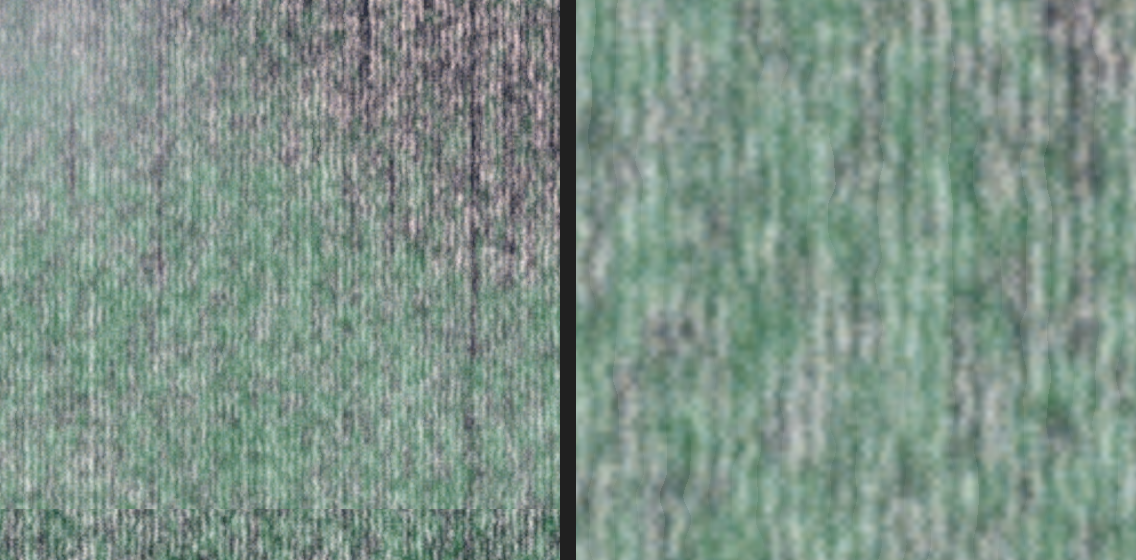
Left: the whole. Right: its middle third, enlarged.
Reproduce this texture procedurally as a WebGL 2 fragment shader.

```glsl
#version 300 es
precision highp float;
// Weathered green-grey field of seventy fine vertical rows, mottled and streaked.
uniform vec2 u_resolution;
out vec4 outColor;

float hash(vec2 p) {
  vec3 q = fract(vec3(p.xyx) * 0.1031);
  q += dot(q, q.yzx + 33.33);
  return fract((q.x + q.y) * q.z);
}

float noise(vec2 p) {
  vec2 cell = floor(p), f = fract(p);
  f = f * f * (3.0 - 2.0 * f);
  return mix(mix(hash(cell), hash(cell + vec2(1, 0)), f.x),
             mix(hash(cell + vec2(0, 1)), hash(cell + vec2(1, 1)), f.x), f.y);
}

// Soft vertical streak at x, fading out beyond the span from low to high
float streak(vec2 uv, float x, float width, float low, float high) {
  float d = (uv.x - x + 0.004 * (noise(vec2(x * 90.0, uv.y * 25.0)) - 0.5)) / width;
  float ends = smoothstep(low - 0.06, low + 0.06, uv.y)
             * (1.0 - smoothstep(high - 0.06, high + 0.06, uv.y));
  return exp(-d * d) * ends * (0.5 + noise(vec2(x * 50.0, uv.y * 22.0)));
}

void main() {
  vec2 uv = gl_FragCoord.xy / u_resolution;
  float pixel = 1.0 / u_resolution.y;

  // Bottom band: a seam below which the grain restarts, darker and rougher
  float band = 1.0 - smoothstep(0.091 - pixel, 0.091 + pixel, uv.y);
  vec2 grainUv = uv + vec2(0.0, 2.0 * step(uv.y, 0.091));

  // Broad regions: bare upper right, pale haze upper left, drifting patches
  float patches = noise(uv * vec2(7.0, 5.0) + 3.0) * 0.6 + noise(uv * 15.0 + 40.0) * 0.4;
  float bare = smoothstep(0.42, 1.0, uv.y + 0.35 * (uv.x - 0.65) + 0.25 * (patches - 0.5));
  float haze = exp(-dot((uv - vec2(0.05, 0.95)) * vec2(2.6, 3.2),
                        (uv - vec2(0.05, 0.95)) * vec2(2.6, 3.2)));

  // Rows: slightly wavering ridges, each with its own slow changes in tone
  float waver = noise(grainUv * vec2(35.0, 70.0)) - 0.5;
  float row = uv.x * 70.0 + 0.4 * waver;
  float ridge = cos(6.2832 * (row - 0.5));
  float rowTone = noise(vec2(floor(row) * 7.0, uv.y * 4.0)) - 0.5;
  float rowWear = noise(vec2(floor(row) * 3.0 + 60.0, uv.y * 16.0)) - 0.5;

  // Mottling, from clumps down to fine grain
  float clumps = noise(grainUv * vec2(60.0, 45.0)) - 0.5;
  float specks = noise(grainUv * vec2(130.0, 85.0) + 17.0) - 0.5;
  float grain = noise(grainUv * 250.0 + 51.0) - 0.5;
  float rough = 1.0 + 0.3 * bare + 0.35 * band - 0.35 * haze;
  float tone = 0.5 + rough * (0.16 * ridge * (0.75 + clumps) + 0.32 * clumps
             + 0.42 * specks + 0.26 * grain + 0.15 * rowWear);
  tone += rowTone * (0.1 + 0.16 * bare) + 0.2 * (patches - 0.5);
  tone += 0.12 * haze - 0.1 * bare - 0.14 * band;

  // Long pale and dark streaks
  float pale = streak(uv, 0.162, 0.006, -0.1, 0.9) + 0.6 * streak(uv, 0.485, 0.007, 0.1, 0.68)
             + 0.7 * streak(uv, 0.378, 0.009, 0.67, 1.1) + 0.5 * streak(uv, 0.585, 0.005, 0.0, 0.75)
             + 0.5 * streak(uv, 0.12, 0.010, 0.1, 0.5);
  float dark = streak(uv, 0.847, 0.006, 0.35, 1.1) + 0.5 * streak(uv, 0.836, 0.008, -0.1, 0.4)
             + 1.1 * streak(uv, 0.652, 0.010, 0.82, 1.1) + streak(uv, 0.699, 0.008, 0.55, 0.74)
             + 0.7 * streak(uv, 0.519, 0.009, 0.9, 1.1) + 0.7 * streak(uv, 0.286, 0.010, 0.45, 0.95)
             + 0.6 * streak(uv, 0.128, 0.010, 0.6, 0.82) + 0.6 * streak(uv, 0.915, 0.008, 0.55, 0.65);
  tone += 0.24 * pale - 0.3 * dark;

  // Green growth gives way to plum-grey soil and pinkish straw
  float soil = clamp(0.25 + 0.65 * bare + 0.5 * dark + 0.9 * (noise(grainUv * vec2(55.0, 32.0) + 90.0) - 0.5)
             + 0.4 * (patches - 0.5) + 0.15 * band, 0.0, 1.0);
  vec3 shade = mix(vec3(0.28, 0.45, 0.35), vec3(0.27, 0.27, 0.31), soil);
  vec3 light = mix(vec3(0.69, 0.78, 0.73), vec3(0.79, 0.77, 0.77), soil);
  light += vec3(0.04, -0.02, -0.02) * bare;
  vec3 color = mix(shade, light, clamp(tone, -0.2, 1.2));
  color = mix(color, vec3(0.61, 0.71, 0.73), 0.35 * haze);

  // Faint colour grain
  color.r += 0.05 * (noise(grainUv * 190.0 + 120.0) - 0.5);
  color.b += 0.06 * (noise(grainUv * 190.0 + 210.0) - 0.5);
  outColor = vec4(clamp(color, 0.0, 1.0), 1.0);
}
```
